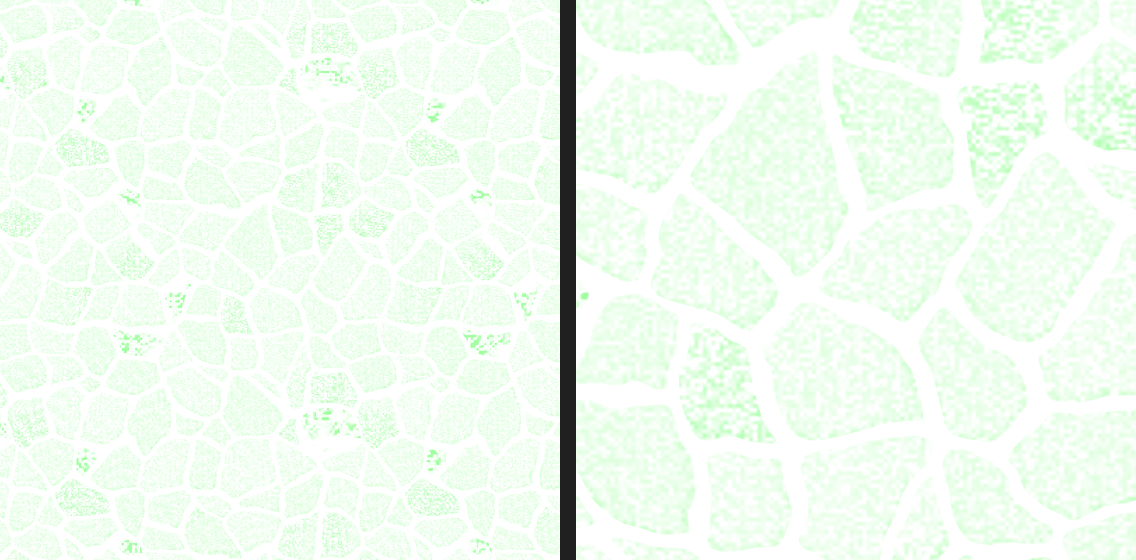
Left: the whole. Right: its middle third, enlarged.
Reproduce this texture procedurally as a WebGL 1 fragment shader.

```glsl
precision highp float;
// Pale green crazy paving: grainy irregular flagstones set in white mortar.

uniform vec2 u_resolution;

const float CELLS = 14.4;         // stone cells across the canvas
const float TILE = 9.0;           // cells before the layout repeats
const float GRAIN_TILE = 2000.0;  // wide enough that grain never repeats

float hash(vec2 p) {
  return fract(sin(dot(p, vec2(127.1, 311.7))) * 43758.5453);
}

vec2 wrap(vec2 cell, float tile) {
  return cell - tile * floor((cell + 0.5) / tile);
}

// Value noise that repeats every tile units.
float noise(vec2 p, float tile) {
  vec2 i = floor(p);
  vec2 f = fract(p);
  f = f * f * (3.0 - 2.0 * f);
  float a = hash(wrap(i, tile));
  float b = hash(wrap(i + vec2(1.0, 0.0), tile));
  float c = hash(wrap(i + vec2(0.0, 1.0), tile));
  float d = hash(wrap(i + vec2(1.0, 1.0), tile));
  return mix(mix(a, b, f.x), mix(c, d, f.x), f.y);
}

vec2 noise2(vec2 p, float tile) {
  return vec2(noise(p, tile), noise(p + 4.37, tile)) - 0.5;
}

float smoothMin(float a, float b, float k) {
  float h = max(k - abs(a - b), 0.0) / k;
  return min(a, b) - 0.25 * h * h * k;
}

// Jittered centre of a cell's stone, with its size weight in z.
vec3 stoneSite(vec2 cell) {
  vec2 id = wrap(cell, TILE);
  vec2 jitter = vec2(hash(id + 3.1), hash(id + 17.7));
  return vec3(cell + 0.05 + 0.9 * jitter, 0.45 * hash(id + 41.3));
}

float power(vec2 p, vec3 site) {
  vec2 d = p - site.xy;
  return dot(d, d) - site.z;
}

// Weighted Voronoi: returns the distance to the stone's border.
float stoneBorder(vec2 p, out vec2 owner, out vec2 centre) {
  vec2 base = floor(p);
  vec3 nearest = vec3(0.0);
  float best = 100.0;
  for (int y = -2; y <= 2; y++) {
    for (int x = -2; x <= 2; x++) {
      vec2 cell = base + vec2(float(x), float(y));
      vec3 site = stoneSite(cell);
      float d = power(p, site);
      if (d < best) { best = d; nearest = site; owner = cell; }
    }
  }
  float border = 10.0;
  for (int y = -2; y <= 2; y++) {
    for (int x = -2; x <= 2; x++) {
      vec3 site = stoneSite(base + vec2(float(x), float(y)));
      float gap = length(site.xy - nearest.xy);
      if (gap > 0.001) {
        border = smoothMin(border, (power(p, site) - best) / (2.0 * gap), 0.08);
      }
    }
  }
  centre = nearest.xy;
  owner = wrap(owner, TILE);
  return border;
}

void main() {
  float side = min(u_resolution.x, u_resolution.y);
  vec2 uv = gl_FragCoord.xy / side;
  vec2 p = uv * CELLS;
  float pixel = CELLS / side;

  // Bent, slightly chipped stone outlines
  vec2 bent = p + 0.55 * noise2(p, TILE) + 0.07 * noise2(p * 5.0, TILE * 5.0);
  vec2 id, centre;
  float border = stoneBorder(bent, id, centre);
  float inside = border - mix(0.045, 0.095, noise(p * 2.0 + 7.0, TILE * 2.0));
  float stone = smoothstep(-pixel, pixel, inside);

  // Fine grain, stronger in the dark patches of some stones
  float grain = noise(uv * 400.0, GRAIN_TILE) - 0.5;
  float patchy = smoothstep(0.45, 0.85, noise(p + id * 3.0 + 0.5, TILE));
  patchy *= step(0.6, hash(id + 5.9));
  float tone = mix(0.042, 0.068, hash(id + 23.0)) + 0.035 * patchy;
  float green = tone + grain * mix(0.15, 0.38, patchy);

  // Thin dotted rim, heaviest on the lower right
  vec2 outward = normalize(bent - centre + 0.0001);
  float facing = 0.5 + 0.5 * dot(outward, vec2(0.5, -0.86));
  float rim = 1.0 - smoothstep(0.02, 0.075, inside);
  green += 0.075 * rim * facing * (0.6 + grain);

  // A few crumbled stones: broken clumps of coarse specks
  float crumbled = step(0.91, hash(id + 61.0));
  float clump = smoothstep(0.25, 0.6, noise(p * 3.0, TILE * 3.0));
  float speck = smoothstep(0.5, 0.78, noise(uv * 210.0, GRAIN_TILE));
  float crumbs = clump * (0.34 * speck + 0.03 + 0.08 * grain);
  green = mix(green, crumbs, crumbled);

  green = stone * clamp(green, 0.0, 0.4);
  gl_FragColor = vec4(1.0 - green, 1.0, 1.0 - green, 1.0);
}
```
